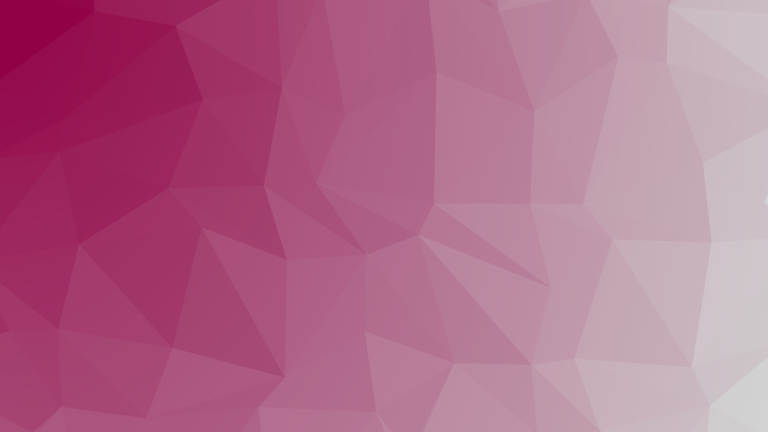
A WebGL 1 fragment shader for this background:

```glsl
precision highp float;

uniform vec2 u_resolution;

const float CELLS_PER_HEIGHT = 5.0;
const float JITTER = 0.76;
const float FACET_TINT = 0.045;
const float INNER_GRADIENT = 0.3;
const vec3 CRIMSON = vec3(0.565, 0.0, 0.265);
const vec3 PALE_GREY = vec3(0.82, 0.82, 0.82);

// Sine-free hashes
vec2 hash22(vec2 p) {
    vec3 q = fract(vec3(p.xyx) * vec3(0.1031, 0.1030, 0.0973));
    q += dot(q, q.yzx + 33.33);
    return fract((q.xx + q.yz) * q.zy);
}

float hash12(vec2 p) {
    return hash22(p + 17.3).x;
}

// Mesh vertex: a lattice point moved at random
vec2 meshVertex(vec2 id) {
    return id + (hash22(id + 40.0) - 0.5) * JITTER;
}

// Elliptical gradient spreading from the upper left corner
vec3 backdrop(vec2 gridPos) {
    vec2 p = gridPos / CELLS_PER_HEIGHT;
    float reach = length(vec2(p.x, 0.75 * (1.0 - p.y)));
    return mix(CRIMSON, PALE_GREY, clamp(0.547 * reach - 0.05, 0.0, 1.0));
}

// Smooth test for the left side of the directed edge a to b
float edgeCover(vec2 p, vec2 a, vec2 b, float blur) {
    vec2 along = b - a;
    vec2 rel = p - a;
    float dist = (along.x * rel.y - along.y * rel.x) / max(length(along), 0.001);
    return smoothstep(-blur, blur, dist);
}

// Premultiplied facet colour with its coverage in alpha
vec4 facet(vec2 p, vec2 a, vec2 b, vec2 c, float seed, float blur) {
    float cover = edgeCover(p, a, b, blur)
                * edgeCover(p, b, c, blur)
                * edgeCover(p, c, a, blur);
    vec2 centre = (a + b + c) / 3.0;
    vec3 colour = backdrop(mix(centre, p, INNER_GRADIENT));
    colour += (seed - 0.5) * FACET_TINT * vec3(0.5, 1.0, 0.8);
    return vec4(colour, 1.0) * cover;
}

// Two facets of one cell, split along a random diagonal
vec4 cellFacets(vec2 p, vec2 id, float blur) {
    vec2 a = meshVertex(id);
    vec2 b = meshVertex(id + vec2(1.0, 0.0));
    vec2 c = meshVertex(id + vec2(1.0, 1.0));
    vec2 d = meshVertex(id + vec2(0.0, 1.0));
    vec2 seeds = hash22(id + 71.0);
    if (hash12(id + 50.0) < 0.5) {
        return facet(p, a, b, c, seeds.x, blur) + facet(p, a, c, d, seeds.y, blur);
    }
    return facet(p, b, c, d, seeds.x, blur) + facet(p, b, d, a, seeds.y, blur);
}

void main() {
    vec2 p = gl_FragCoord.xy / u_resolution.y * CELLS_PER_HEIGHT;
    float blur = 0.75 * CELLS_PER_HEIGHT / u_resolution.y;
    vec2 home = floor(p);

    // Gather facets from neighbouring cells
    vec4 sum = vec4(0.0);
    for (int y = -1; y <= 1; y++) {
        for (int x = -1; x <= 1; x++) {
            sum += cellFacets(p, home + vec2(float(x), float(y)), blur);
        }
    }
    vec3 colour = sum.a > 0.001 ? sum.rgb / sum.a : backdrop(p);
    gl_FragColor = vec4(clamp(colour, 0.0, 1.0), 1.0);
}
```
